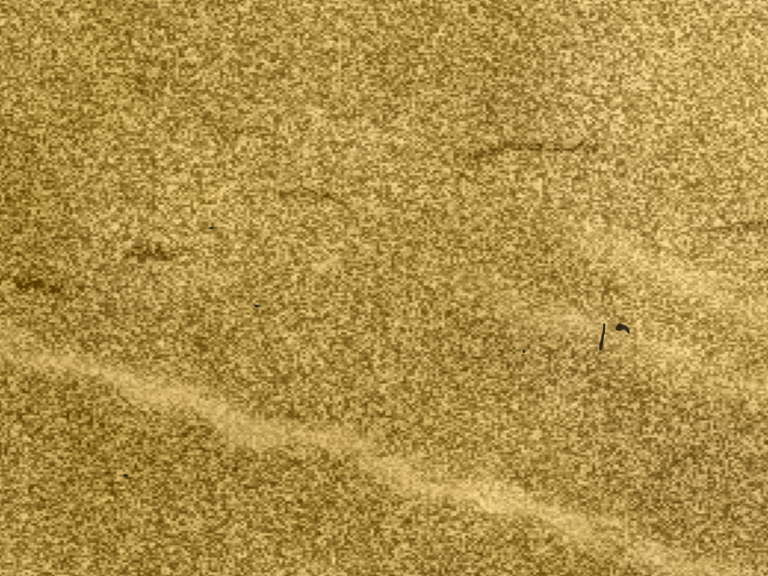
A Shadertoy shader for this texture:

```glsl
const vec3 DARK_OCHRE = vec3(0.46, 0.345, 0.095);
const vec3 PALE_SAND = vec3(0.89, 0.765, 0.485);
const vec3 CRACK_COLOR = vec3(0.13, 0.11, 0.05);
const vec2 GRAIN_FREQ = vec2(195.0, 235.0);
const float FINE_GRAIN = 0.98;
const float COARSE_GRAIN = 0.42;
const float BASE_TONE = 0.52;
const float MOTTLE = 0.42;
const float VEIN_LIFT = 0.40;
const float STREAK_DEPTH = 0.36;
const float SCRATCH_LIFT = 0.16;
const float MIDTONE_BLUE_CUT = 0.07;
const int STREAKS = 6;
const int SCRATCHES = 9;
const int SPECKS = 4;

float hash(vec2 p) {
    vec3 q = fract(vec3(p.xyx) * 0.1031);
    q += dot(q, q.yzx + 33.33);
    return fract((q.x + q.y) * q.z);
}

vec2 hash2(float n) {
    return vec2(hash(vec2(n, 17.0)), hash(vec2(n, 53.0)));
}

float noise(vec2 p) {
    vec2 cell = floor(p);
    vec2 f = fract(p);
    f = f * f * (3.0 - 2.0 * f);
    float low = mix(hash(cell), hash(cell + vec2(1, 0)), f.x);
    float high = mix(hash(cell + vec2(0, 1)), hash(cell + vec2(1, 1)), f.x);
    return mix(low, high, f.y);
}

float fbm(vec2 p) {
    float sum = 0.0;
    float amp = 0.5;
    for (int i = 0; i < 4; i++) {
        sum += amp * noise(p);
        p = mat2(1.6, 1.2, -1.2, 1.6) * p + 7.3;
        amp *= 0.5;
    }
    return sum / 0.9375;
}

float segment(vec2 p, vec2 a, vec2 b) {
    vec2 ab = b - a;
    return length(p - a - ab * clamp(dot(p - a, ab) / dot(ab, ab), 0.0, 1.0));
}

// Pale band along a sloping line
float vein(vec2 p, float height, float slope, float width) {
    float d = (p.y - height - slope * p.x) / width;
    return exp(-d * d);
}

float veins(vec2 p) {
    vec2 warp = vec2(fbm(p * 9.0), fbm(p * 12.0 + 31.0)) - 0.5;
    vec2 q = p + warp * vec2(0.05, 0.07);
    float patches = smoothstep(0.34, 0.56, fbm(p * vec2(16.0, 28.0) + 5.0));
    float lower = vein(q, 0.402, -0.315, 0.030) * mix(0.4, 1.15, patches);
    float middle = vein(q, 0.81, -0.37, 0.030) * smoothstep(0.65, 0.95, p.x);
    float upper = vein(q, 1.09, -0.49, 0.036) * smoothstep(0.85, 1.1, p.x);
    float thin = vein(q, 0.525, 0.0, 0.008) * smoothstep(0.25, 0.4, p.x)
        * smoothstep(0.85, 0.7, p.x);
    return min(lower + 0.7 * middle * mix(0.5, 1.0, patches)
        + 0.65 * upper + 0.6 * thin * patches, 1.0);
}

// Short, nearly level dark smears
float streaks(vec2 p, vec2 extent) {
    float sum = 0.0;
    p.y += 0.012 * (noise(p * 22.0) - 0.5);
    for (int i = 0; i < STREAKS; i++) {
        vec2 r = hash2(float(i) + 3.0);
        vec2 center = extent * vec2((float(i) + r.x) / float(STREAKS), 0.5 + 0.35 * r.y);
        vec2 reach = vec2(0.035 + 0.03 * r.y, 0.016 * (r.x - 0.5));
        sum += smoothstep(0.014, 0.002, segment(p, center - reach, center + reach));
    }
    return min(sum, 1.0);
}

// Faint steep scratches
float scratches(vec2 p, vec2 extent) {
    float sum = 0.0;
    p.x += 0.02 * (noise(p * 8.0) - 0.5);
    for (int i = 0; i < SCRATCHES; i++) {
        vec2 r = hash2(float(i) + 41.0);
        vec2 center = extent * vec2((float(i) + r.x) / float(SCRATCHES), r.y);
        vec2 reach = vec2(0.03 * (r.y - 0.2), 0.03 + 0.05 * r.x);
        sum += smoothstep(0.006, 0.0, segment(p, center - reach, center + reach));
    }
    return min(sum, 1.0);
}

// Two small cracks and a few scattered specks
float cracks(vec2 p, vec2 extent, float blur) {
    vec2 q = p + 0.012 * (vec2(noise(p * 70.0), noise(p * 70.0 + 9.0)) - 0.5);
    float d = segment(q, vec2(1.046, 0.396), vec2(1.048, 0.432)) - 0.003;
    d = min(d, segment(q, vec2(1.076, 0.434), vec2(1.088, 0.424)) - 0.004);
    for (int i = 0; i < SPECKS; i++) {
        d = min(d, length(q - extent * hash2(float(i) + 80.0)) - 0.003);
    }
    return 1.0 - smoothstep(-blur, blur, d);
}

void mainImage(out vec4 fragColor, in vec2 fragCoord) {
    vec2 p = fragCoord / iResolution.y;
    vec2 extent = vec2(iResolution.x / iResolution.y, 1.0);
    float veinMask = veins(p);

    // Broad light and shade
    float tone = BASE_TONE + 0.15 * (p.x / extent.x - 0.5) + 0.16 * (p.y - 0.5);
    tone += MOTTLE * (fbm(p * vec2(3.5, 4.5) + 12.0) - 0.5);
    tone += VEIN_LIFT * veinMask - STREAK_DEPTH * streaks(p, extent);
    tone += SCRATCH_LIFT * scratches(p, extent);

    // Packed sand grains, calmer inside the veins
    vec2 turned = mat2(0.96, 0.28, -0.28, 0.96) * p;
    float grain = FINE_GRAIN * (noise(p * GRAIN_FREQ) - 0.5)
        + COARSE_GRAIN * (noise(turned * GRAIN_FREQ * 0.6 + 60.0) - 0.5);
    tone += grain * mix(1.0, 0.5, veinMask);

    tone = clamp(tone, -0.25, 1.2);
    vec3 color = mix(DARK_OCHRE, PALE_SAND, tone);
    color.b -= MIDTONE_BLUE_CUT * max(tone * (1.0 - tone), 0.0);
    color.b += 0.05 * (fbm(p * 5.0 + 90.0) - 0.5) + 0.02 * (p.x / extent.x - 0.5);
    color = mix(color, CRACK_COLOR, 0.9 * cracks(p, extent, 0.5 / iResolution.y + 0.001));
    fragColor = vec4(clamp(color, 0.0, 1.0), 1.0);
}
```
